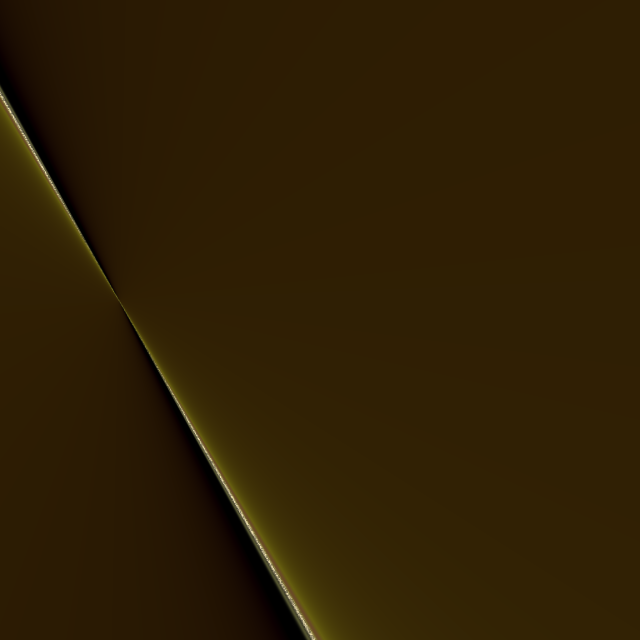
A three.js fragment shader for this background:

```glsl
// A dark amber field split by a slanted, glowing line that pinches at a pivot.
// Colour depends on the slope of each point relative to the line, so every
// band is a ray: olive on one side, black on the other, swapped at the pivot.
varying vec2 vUv;

float hash(vec2 p) {
  return fract(sin(dot(p, vec2(127.1, 311.7))) * 43758.55);
}

// Soft bump of a given centre and half width.
float band(float x, float centre, float width) {
  float d = (x - centre) / width;
  return exp(-d * d);
}

void main() {
  // Coordinates along and across the line, measured from the pivot.
  vec2 p = vUv - vec2(0.1862, 0.5300);
  vec2 lineDir = normalize(vec2(1.0, -1.74));
  float along = dot(p, lineDir);
  float across = dot(p, vec2(-lineDir.y, lineDir.x));
  float side = along < 0.0 ? -1.0 : 1.0;
  float slope = across * side / (abs(along) + 0.0005);

  // Hyperbolic falloff: warm glow for positive slopes, shadow for negative.
  float falloff = 1.0 / (abs(slope) + 0.009);
  vec3 amber = vec3(0.181, 0.116, 0.013);
  vec3 glow = amber + vec3(0.0070, 0.0082, 0.0014) * falloff;
  vec3 shadow = max(amber - vec3(0.0112, 0.0098, 0.0008) * falloff, 0.0);
  float edge = 0.0008 / (abs(along) + 0.003);
  vec3 color = mix(shadow, min(glow, vec3(0.40, 0.37, 0.07)),
                   smoothstep(-edge, edge, slope));

  // Thin tinted fringes beside the core fade out towards the pivot.
  float reach = smoothstep(0.02, 0.25, abs(along));
  color = mix(color, vec3(0.42, 0.27, 0.17), 0.8 * reach * band(slope, 0.012, 0.006));
  color = mix(color, vec3(0.40, 0.40, 0.23), 0.8 * reach * band(slope, -0.011, 0.006));

  // Bright speckled core, kept visible where it narrows.
  float coreWidth = 0.0009 + 0.0035 * abs(along);
  float core = band(across, 0.0, coreWidth);
  float speckle = mix(0.55, 1.0, hash(floor(vUv * 512.0)));
  vec3 coreColor = mix(vec3(0.50, 0.48, 0.16), vec3(1.0, 0.94, 0.74), reach);
  color = mix(color, coreColor * speckle, core * mix(0.65, 0.95, reach));

  gl_FragColor = vec4(color, 1.0);
}
```
